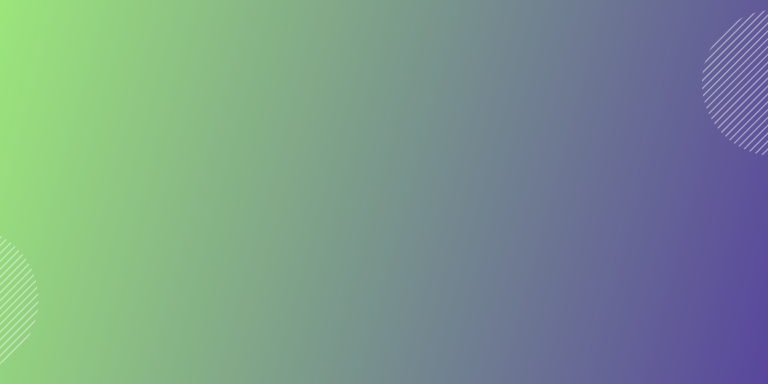
This background is drawn by a Shadertoy shader. Its source:

```glsl
// A slanted linear blend from fresh green to deep violet, with two discs of
// thin diagonal white stripes cut off by the left and right canvas edges.
// Discs are distance functions; stripes are one repeated, box-filtered line.

const vec3 GREEN  = vec3(0.610, 0.900, 0.485);
const vec3 VIOLET = vec3(0.345, 0.275, 0.615);
const vec3 WHITE  = vec3(1.0);

const vec2  BLEND_WEIGHTS  = vec2(0.88, 0.12); // share of the blend across and down
const float DISC_RADIUS    = 0.190;
const float STRIPE_PERIOD  = 0.0145;
const float STRIPE_WIDTH   = 0.0034;
const float STRIPE_OPACITY = 0.45;

// Smooth-edged coverage of a disc.
float discMask(vec2 p, float radius, float pixel) {
    return clamp(0.5 - (length(p) - radius) / pixel, 0.0, 1.0);
}

// Coverage of parallel lines rising to the right at 45 degrees.
float diagonalStripes(vec2 p, float period, float width, float pixel) {
    float across = (p.x - p.y) * inversesqrt(2.0);
    float d = (fract(across / period) - 0.5) * period;
    float overlap = min(d + 0.5 * pixel, 0.5 * width)
                  - max(d - 0.5 * pixel, -0.5 * width);
    return clamp(overlap / pixel, 0.0, 1.0);
}

float stripedDisc(vec2 p, vec2 center, float pixel) {
    vec2 local = p - center;
    return discMask(local, DISC_RADIUS, pixel)
         * diagonalStripes(local, STRIPE_PERIOD, STRIPE_WIDTH, pixel);
}

void mainImage(out vec4 fragColor, in vec2 fragCoord) {
    vec2 uv = fragCoord / iResolution.xy;
    float pixel = 1.0 / iResolution.y;
    vec2 p = fragCoord * pixel;
    float aspect = iResolution.x * pixel;

    // Background blend, upper left to lower right
    float blend = dot(vec2(uv.x, 1.0 - uv.y), BLEND_WEIGHTS);
    vec3 color = mix(GREEN, VIOLET, blend);

    // Striped discs at the two sides
    float stripes = max(stripedDisc(p, vec2(-0.090, 0.219), pixel),
                        stripedDisc(p, vec2(aspect + 0.018, 0.784), pixel));
    color = mix(color, WHITE, STRIPE_OPACITY * stripes);

    fragColor = vec4(color, 1.0);
}
```
